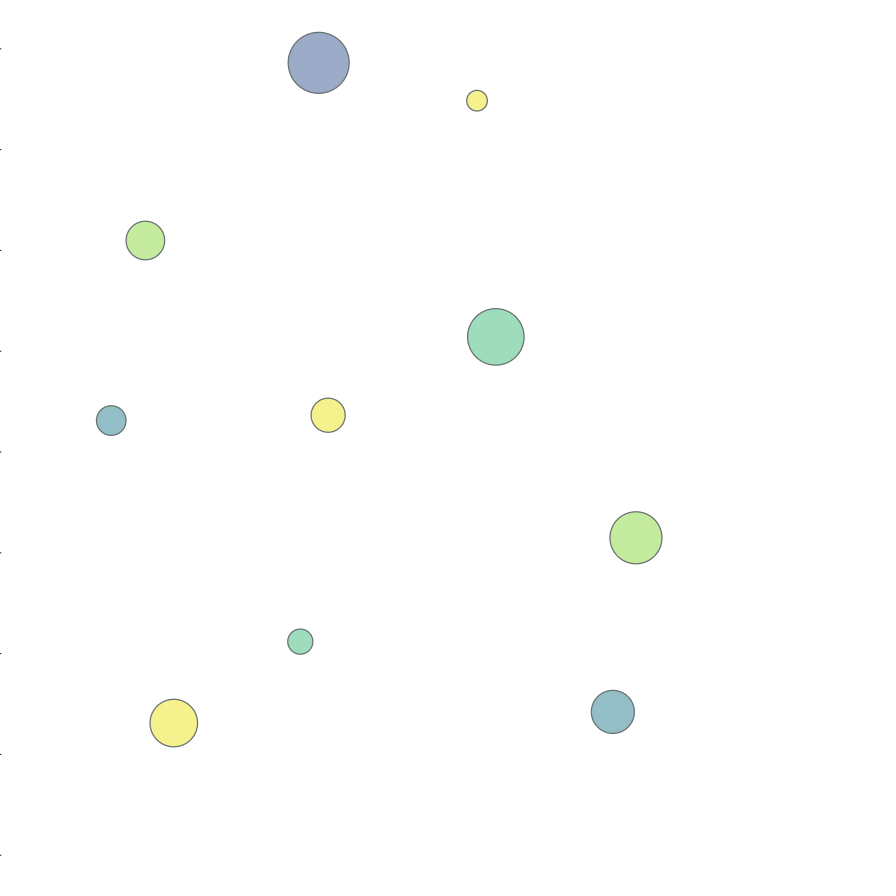
Reproduce this background procedurally as a WebGL 1 fragment shader.

```glsl
precision highp float;
// Sparse scatter of thinly outlined pastel bubbles on white, with axis ticks at the left edge.

uniform vec2 u_resolution;

#define BUBBLES 10
#define RADIUS_MIN 0.0115
#define RADIUS_MAX 0.0340
#define AREA_LOW vec2(0.075, 0.080)
#define AREA_HIGH vec2(0.760, 0.915)
#define SCATTER_START vec2(0.38, 0.97)
#define JITTER 0.045
#define OUTLINE 0.0014
#define OUTLINE_COLOR vec3(0.41, 0.44, 0.44)
#define TICK_SPACING 0.1125
#define TICK_START 0.0455
#define TICK_SIZE vec2(0.0015, 0.0013)

// Antialiased coverage of a signed distance, positive inside.
float cover(float inside, float pixel) {
  return clamp(inside / pixel + 0.5, 0.0, 1.0);
}

// Coverage of a line of the given width; keeps its weight below one pixel.
float lineCover(float dist, float width, float pixel) {
  return cover(dist + 0.5 * width, pixel) - cover(dist - 0.5 * width, pixel);
}

// Irregular offset in -1..1 from layered sines.
vec2 wobble(float i) {
  return 0.5 * (sin(i * vec2(4.7, 2.9) + vec2(0.4, 1.7))
              + sin(i * vec2(8.3, 7.1) + vec2(2.6, 0.9)));
}

// Pastel ramp: slate, teal, mint, lime, yellow.
vec3 ramp(float t) {
  vec3 c = mix(vec3(0.61, 0.67, 0.78), vec3(0.575, 0.745, 0.78), clamp(t, 0.0, 1.0));
  c = mix(c, vec3(0.62, 0.865, 0.735), clamp(t - 1.0, 0.0, 1.0));
  c = mix(c, vec3(0.77, 0.92, 0.62), clamp(t - 2.0, 0.0, 1.0));
  return mix(c, vec3(0.96, 0.945, 0.55), clamp(t - 3.0, 0.0, 1.0));
}

void main() {
  float pixel = 1.0 / min(u_resolution.x, u_resolution.y);
  vec2 p = gl_FragCoord.xy * pixel;
  vec3 color = vec3(1.0);

  // Faint grain inside the fills
  float grain = 0.008 * sin(p.x * 1510.0 + 2.0 * sin(p.y * 930.0)) * sin(p.y * 1730.0);

  // Bubbles: low-discrepancy positions with jitter, evenly spread radii
  for (int n = 0; n < BUBBLES; n++) {
    float i = float(n);
    vec2 cell = fract(SCATTER_START + i * vec2(0.7549, 0.5698));
    vec2 center = mix(AREA_LOW, AREA_HIGH, cell) + JITTER * wobble(i);
    float rank = mod(9.0 + 3.0 * i, 10.0) / 9.0;
    float radius = mix(RADIUS_MIN, RADIUS_MAX, rank);
    float inside = radius - length(p - center);
    vec3 fill = ramp(floor(0.5 * (i + 1.0))) + grain;
    color = mix(color, fill, cover(inside, pixel));
    color = mix(color, OUTLINE_COLOR, lineCover(inside, OUTLINE, pixel));
  }

  // Axis ticks
  float row = (fract((p.y - TICK_START) / TICK_SPACING + 0.5) - 0.5) * TICK_SPACING;
  float tick = cover(TICK_SIZE.x - p.x, pixel) * lineCover(row, TICK_SIZE.y, pixel);
  color = mix(color, vec3(0.2), tick);

  gl_FragColor = vec4(color, 1.0);
}
```
